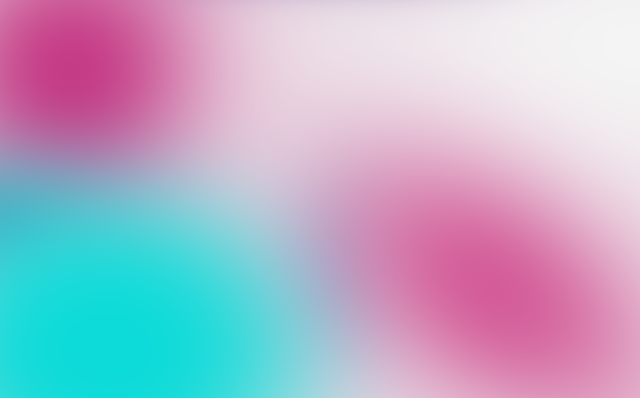
This background is drawn by a Shadertoy shader. Its source:

```glsl
// Soft mesh gradient: blurred magenta and cyan glows over a pale lilac ground.

const vec3 LILAC   = vec3(0.920, 0.865, 0.900);
const vec3 WHITE   = vec3(0.957, 0.957, 0.957);
const vec3 MAUVE   = vec3(0.800, 0.730, 0.820);
const vec3 MAGENTA = vec3(0.775, 0.230, 0.525);
const vec3 ROSE    = vec3(0.830, 0.365, 0.600);
const vec3 CYAN    = vec3(0.050, 0.860, 0.850);
const vec3 STEEL   = vec3(0.290, 0.590, 0.710);
const vec3 HAZE    = vec3(0.590, 0.660, 0.800);

// Rotated elliptical falloff; a higher power gives a flatter core.
float glow(vec2 p, vec2 center, vec2 radius, float angle, float power) {
    float c = cos(angle), s = sin(angle);
    vec2 d = p - center;
    vec2 q = vec2(c * d.x + s * d.y, c * d.y - s * d.x) / radius;
    return exp(-pow(dot(q, q), power));
}

// Pale ground, whitest at the upper right, with a thin mauve top edge.
vec3 ground(vec2 p) {
    float light = glow(p, vec2(1.60, 0.88), vec2(0.75, 0.42), 0.0, 1.0);
    vec3 color = mix(LILAC, WHITE, light);
    float edge = exp(-max(1.0 - p.y, 0.0) / 0.035);
    float span = glow(p, vec2(0.75, 1.0), vec2(0.50, 0.40), 0.0, 1.5);
    return mix(color, MAUVE, 0.55 * edge * span);
}

void mainImage(out vec4 fragColor, in vec2 fragCoord) {
    // Height runs from 0 to 1, width from 0 to 1.61.
    vec2 p = fragCoord / iResolution.xy * vec2(1.61, 1.0);
    vec3 color = ground(p);

    // Cool transitions between the main glows
    float haze = glow(p, vec2(0.86, 0.33), vec2(0.17, 0.24), 0.0, 1.0);
    color = mix(color, HAZE, 0.50 * haze);

    // Main glows
    float magenta = glow(p, vec2(0.18, 0.82), vec2(0.335, 0.34), 0.0, 1.1);
    color = mix(color, MAGENTA, magenta);

    float steel = glow(p, vec2(-0.02, 0.45), vec2(0.24, 0.17), 0.0, 1.0);
    color = mix(color, STEEL, 0.75 * steel);

    float cyan = glow(p, vec2(0.27, 0.12), vec2(0.52, 0.41), 0.0, 1.6);
    color = mix(color, CYAN, cyan);

    float rose = glow(p, vec2(1.24, 0.275), vec2(0.46, 0.28), -0.61, 1.1);
    color = mix(color, ROSE, rose);

    fragColor = vec4(color, 1.0);
}
```
